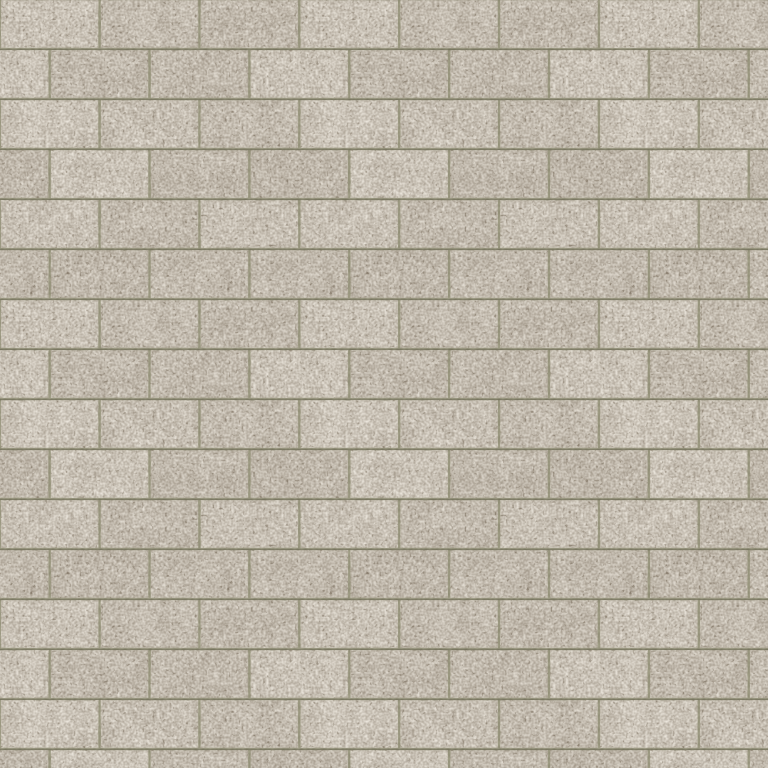
A Shadertoy shader for this texture:

```glsl
// Running-bond wall of grainy beige stone blocks with thin olive mortar joints.

float hash(vec2 p) {
    vec3 a = fract(p.xyx * vec3(0.1031, 0.1030, 0.0973));
    a += dot(a, a.yzx + 33.33);
    return fract((a.x + a.y) * a.z);
}

vec2 gradient(vec2 cell) {
    float angle = 6.2832 * hash(cell);
    return vec2(cos(angle), sin(angle));
}

// Gradient noise, about -0.7 to 0.7
float noise(vec2 p) {
    vec2 i = floor(p), f = p - i;
    vec2 u = f * f * f * (f * (f * 6.0 - 15.0) + 10.0);
    float a = dot(gradient(i), f);
    float b = dot(gradient(i + vec2(1, 0)), f - vec2(1, 0));
    float c = dot(gradient(i + vec2(0, 1)), f - vec2(0, 1));
    float d = dot(gradient(i + vec2(1, 1)), f - vec2(1, 1));
    return mix(mix(a, b, u.x), mix(c, d, u.x), u.y);
}

// Stone colour at a position inside one block; the seed makes each block differ
vec3 stone(vec2 p, float seed) {
    p += seed * vec2(3.7, 5.3);
    float tone = 0.055 * (seed - 0.5);
    float blotch = 0.045 * noise(p * 32.0) + 0.04 * noise(p * 85.0);
    float grain = 0.15 * noise(p * 310.0) + 0.09 * noise(p * 170.0 + 9.0);
    float pits = 0.13 * smoothstep(0.22, 0.55, noise(p * 230.0 + 41.0));
    return vec3(0.775, 0.745, 0.698) + (tone + blotch + grain - pits) * vec3(0.94, 1.0, 1.06);
}

void mainImage(out vec4 fragColor, in vec2 fragCoord) {
    vec2 uv = fragCoord / iResolution.xy;
    float pixel = 1.0 / min(iResolution.x, iResolution.y);

    // Block grid counted from the top, every second course shifted by half a block
    vec2 count = vec2(7.69, 15.36);
    vec2 grid = vec2(uv.x, 1.0 - uv.y) * count + vec2(0.003, 0.02);
    grid.x += 0.5 * mod(floor(grid.y), 2.0);
    vec2 local = fract(grid) / count;

    // The block variations recur every three blocks and six courses
    vec2 id = mod(floor(grid), vec2(3, 6));
    float seed = hash(id + 17.0);
    vec3 color = stone(local, seed);

    // Signed offsets from the nearest joints, with slightly worn edges
    vec2 offset = (grid - round(grid)) / count;
    float wear = 0.0005 * noise(uv * 120.0);
    vec2 edge = abs(offset) - 0.0015 + wear;
    vec2 joint = 1.0 - smoothstep(-0.6 * pixel, 0.6 * pixel, edge);

    // Faint olive staining beside the mortar
    float stain = exp(-max(min(edge.x, edge.y), 0.0) * 700.0);
    color = mix(color, vec3(0.66, 0.64, 0.55), 0.22 * stain);

    // Bed joints darken downward; upright joints are paler
    vec3 upright = vec3(0.59, 0.58, 0.485);
    vec3 bed = mix(vec3(0.61, 0.60, 0.51), vec3(0.47, 0.46, 0.375),
                   smoothstep(-0.0015, 0.0012, offset.y));
    float grit = 0.06 * noise(uv * 210.0);
    color = mix(color, upright + grit, 0.95 * joint.x);
    color = mix(color, bed + grit, 0.95 * joint.y);

    fragColor = vec4(color, 1.0);
}
```
